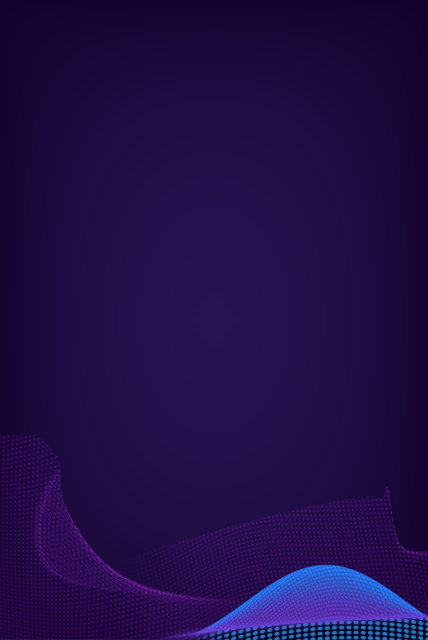
Reproduce this background procedurally as a Shadertoy shader.

```glsl
// Dark violet glow with folded dotted sheets and a blue dotted hill along the bottom.

const vec3 NIGHT   = vec3(0.078, 0.004, 0.175);
const vec3 INDIGO  = vec3(0.143, 0.075, 0.315);
const vec3 PLUM    = vec3(0.36, 0.09, 0.56);
const vec3 MAGENTA = vec3(0.60, 0.16, 0.82);
const vec3 VIOLET  = vec3(0.46, 0.28, 0.93);
const vec3 AZURE   = vec3(0.15, 0.50, 1.00);
const vec3 ABYSS   = vec3(0.025, 0.035, 0.15);
const vec3 TEAL    = vec3(0.13, 0.50, 0.76);

// Soft mask: 1 where d is positive; blur is half the edge width.
float inside(float d, float blur) {
    return smoothstep(-blur, blur, d);
}

// Bright line around d = 0.
float rim(float d, float width) {
    return exp(-abs(d) / width);
}

// Round dots on a unit grid; blur is one pixel in grid units.
float dots(vec2 grid, float radius, float blur) {
    float d = length(fract(grid) - 0.5);
    return 1.0 - smoothstep(radius - 0.5 * blur, radius + 0.5 * blur, d);
}

// Upper edge of the left sheet: a shelf that drops into a long tail.
float leftTop(float x) {
    float shelf = 0.48 - 0.05 * smoothstep(0.085, 0.143, x);
    float tail = 0.09 + 0.255 * exp(-(x - 0.14) / 0.103);
    return mix(shelf, tail, smoothstep(0.136, 0.147, x));
}

// Left border of the inner fold, as x over height.
float foldLeft(float y) {
    float bow = (y - 0.25) / 0.156;
    return 0.088 + 0.052 * bow * bow + 0.41 * exp(-(y - 0.095) / 0.0205);
}

// Upper edge of the right sheet: a slow rise and a sharp step down.
float rightTop(float x) {
    float rise = 0.335 - 0.145 * pow(abs(0.86 - x) / 0.567, 1.3);
    float ledge = 0.207 + 0.09 * exp(-(x - 0.915) / 0.012);
    return mix(rise, ledge, smoothstep(0.895, 0.921, x));
}

float hillTop(float x) {
    float phase = clamp((x - 0.762) / 0.38, -1.0, 1.0);
    return 0.176 * (0.5 + 0.5 * cos(3.14159 * phase));
}

float hillBase(float x) {
    return 0.062 * (1.0 - exp(-3.2 * (x - 0.37)));
}

// Rounded glow with a faint diamond at its heart.
vec3 backdrop(vec2 uv) {
    vec2 q = abs(2.0 * uv - 1.0);
    vec2 fall = 1.0 - q * q;
    float glow = pow(max(fall.x * fall.y, 0.0), 0.7);
    float diamond = 1.0 - smoothstep(0.09, 0.12, q.x + q.y);
    return mix(NIGHT, INDIGO, glow) + 0.008 * diamond;
}

vec3 leftSheet(vec3 col, vec2 p, float px) {
    float depth = leftTop(p.x) - p.y;
    float fold = p.x - foldLeft(p.y);
    float body = inside(depth, px);
    float lobe = body * inside(fold, px);
    float fade = 1.0 - smoothstep(0.35, 0.62, p.x);

    // Rows of the back layer follow a gentle wave.
    float wave = 0.025 * sin(9.0 * p.x + 5.0 * p.y);
    float back = dots(vec2(p.x + 0.3 * wave, p.y + wave) * 105.0, 0.28, 105.0 * px);
    col = mix(col, PLUM, body * fade * (0.08 + 0.38 * back));

    // Rows of the inner fold run along its tail.
    float front = dots(vec2(fold, depth) * 95.0, 0.29, 95.0 * px);
    col = mix(col, PLUM, lobe * fade * (0.06 + 0.40 * front));
    float crest = rim(depth, 0.012) * smoothstep(0.13, 0.18, p.x);
    float border = rim(fold, 0.007) * (1.0 - smoothstep(0.36, 0.42, p.y));
    float edge = max(crest, 0.5 * border);
    return mix(col, MAGENTA, body * fade * edge * (0.3 + 0.5 * front));
}

vec3 rightSheet(vec3 col, vec2 p, float px) {
    float depth = rightTop(p.x) - p.y;
    float body = inside(depth, px) * smoothstep(0.24, 0.5, p.x);
    float wave = 0.09 * sin(4.2 * p.x - 1.8) + 0.012 * sin(14.0 * p.x);
    float dot = dots(vec2(p.x + 0.2 * p.y, p.y - wave) * 100.0, 0.28, 100.0 * px);
    col = mix(col, PLUM, body * (0.08 + 0.42 * dot));
    float ledge = smoothstep(0.87, 0.95, p.x);
    float edge = rim(depth, 0.008) * (0.12 + 0.6 * ledge);
    return mix(col, MAGENTA, body * edge * (0.4 + 0.6 * dot));
}

vec3 hill(vec3 col, vec2 p, float px) {
    float top = hillTop(p.x) - p.y;
    float base = p.y - hillBase(p.x);

    // Dark water with dotted arcs under the hill.
    float water = inside(-base, px) * smoothstep(0.42, 0.54, p.x);
    float bow = p.y + 0.5 * (p.x - 0.82) * (p.x - 0.82);
    float ripple = dots(vec2(0.7 * p.x, bow) * 85.0, 0.36, 85.0 * px);
    col = mix(col, mix(ABYSS, TEAL, ripple), 0.92 * water);

    // Dense dots, blue at the crest and violet at the foot.
    float body = inside(top, px) * inside(base, px);
    float height = clamp(base / max(top + base, 0.01), 0.0, 1.0);
    float blue = smoothstep(0.15, 0.95, height + 0.4 * (p.x - 0.7));
    float weave = dots(vec2(p.x + 0.5 * p.y, top + 0.2 * p.x) * 110.0, 0.36, 110.0 * px);
    float cover = 0.5 + 0.25 * weave + 0.25 * rim(top, 0.018) + 0.1 * blue;
    col = mix(col, mix(VIOLET, AZURE, blue), body * min(cover, 1.0));
    float foot = rim(base, 0.006) * smoothstep(0.34, 0.48, p.x);
    return mix(col, VIOLET, 0.75 * foot);
}

void mainImage(out vec4 fragColor, in vec2 fragCoord) {
    vec2 uv = fragCoord / iResolution.xy;
    vec2 p = vec2(uv.x, 1.5 * uv.y);
    float px = 1.0 / iResolution.x;
    vec3 col = backdrop(uv);
    col = rightSheet(col, p, px);
    col = leftSheet(col, p, px);
    col = hill(col, p, px);
    fragColor = vec4(col, 1.0);
}
```
